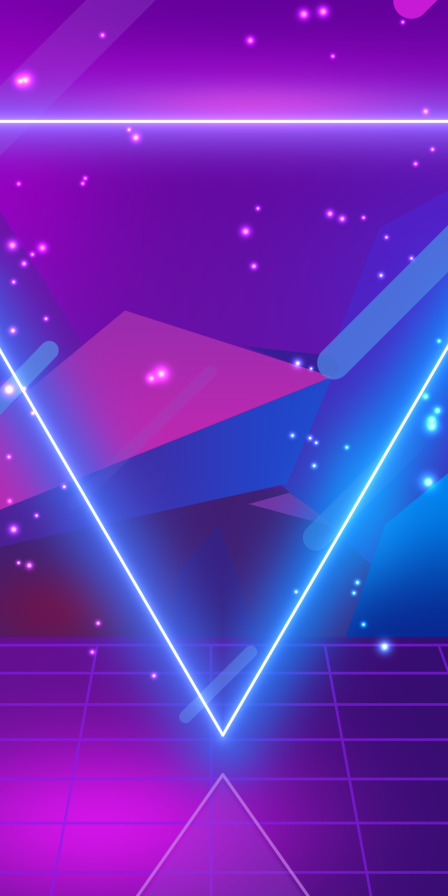
Write a WebGL 2 fragment shader that draws this background.

```glsl
#version 300 es
precision highp float;
uniform vec2 u_resolution;
out vec4 outColor;

float hash(float n) { return fract(sin(n * 12.9898) * 43758.5453); }

float segmentDist(vec2 p, vec2 a, vec2 b) {
  vec2 d = b - a;
  return length(p - a - d * clamp(dot(p - a, d) / dot(d, d), 0.0, 1.0));
}

// Signed distance to the left of the directed line a-b
float side(vec2 p, vec2 a, vec2 b) {
  vec2 d = normalize(b - a);
  return d.x * (p.y - a.y) - d.y * (p.x - a.x);
}

// Coverage of a convex quad, corners counter-clockwise
float quad(vec2 p, vec2 a, vec2 b, vec2 c, vec2 d) {
  float inside = min(min(side(p, a, b), side(p, b, c)), min(side(p, c, d), side(p, d, a)));
  float aa = 0.8 / u_resolution.x;
  return smoothstep(-aa, aa, inside);
}

float stroke(float dist, float halfWidth) {
  float aa = 0.8 / u_resolution.x;
  return 1.0 - smoothstep(halfWidth - aa, halfWidth + aa, dist);
}

// Rounded diagonal bar
float bar(vec2 p, vec2 a, vec2 b, float radius) {
  return stroke(segmentDist(p, a, b), radius);
}

float blob(vec2 p, vec2 center, vec2 size) {
  vec2 d = (p - center) / size;
  return exp(-dot(d, d));
}

vec3 sky(vec2 p) {
  vec3 c = mix(vec3(0.40, 0.06, 0.64), vec3(0.38, 0.0, 0.60), smoothstep(1.2, 2.0, p.y));
  c = mix(c, vec3(0.62, 0.0, 0.77), 0.85 * blob(p, vec2(-0.03, 1.62), vec2(0.28, 0.45)));
  c = mix(c, vec3(0.30, 0.14, 0.78), 0.8 * blob(p, vec2(1.05, 1.35), vec2(0.38, 0.32)));
  return mix(c, vec3(0.65, 0.03, 0.82), 0.75 * blob(p, vec2(0.5, 1.81), vec2(0.8, 0.11)));
}

vec3 facets(vec2 p, vec3 c) {
  c = mix(c, vec3(0.36, 0.09, 0.60), 0.6 * quad(p, vec2(-0.02, 1.56), vec2(-0.02, 1.0), vec2(0.3, 1.0), vec2(0.17, 1.258)));
  // Dark lower ground with a warm left end
  vec3 dark = mix(vec3(0.25, 0.12, 0.45), vec3(0.42, 0.08, 0.30), blob(p, vec2(0.14, 0.64), vec2(0.2, 0.1)));
  c = mix(c, dark, 1.0 - smoothstep(0.9, 0.93, p.y));
  c = mix(c, vec3(0.19, 0.13, 0.54), 0.6 * quad(p, vec2(0.38, 0.57), vec2(0.58, 0.57), vec2(0.49, 0.83), vec2(0.4, 0.73)));
  // Right facets
  vec3 violet = mix(vec3(0.20, 0.22, 0.72), vec3(0.32, 0.12, 0.78), smoothstep(0.8, 1.5, p.y));
  c = mix(c, violet, 0.9 * quad(p, vec2(0.846, 1.49), vec2(0.625, 0.92), vec2(1.1, 0.5), vec2(1.1, 1.63)));
  vec3 azure = mix(vec3(0.03, 0.16, 0.57), vec3(0.0, 0.50, 0.92), smoothstep(0.58, 0.92, p.y));
  c = mix(c, azure, quad(p, vec2(1.02, 0.96), vec2(0.86, 0.83), vec2(0.768, 0.57), vec2(1.02, 0.57)));
  c = mix(c, vec3(0.22, 0.11, 0.58), quad(p, vec2(0.547, 1.227), vec2(0.74, 1.155), vec2(0.76, 1.18), vec2(0.74, 1.206)));
  // Blue band below the pink wedge
  vec3 band = mix(vec3(0.30, 0.12, 0.58), vec3(0.13, 0.27, 0.79), smoothstep(0.1, 0.68, p.x));
  c = mix(c, band, quad(p, vec2(-0.02, 0.775), vec2(0.64, 0.92), vec2(0.742, 1.159), vec2(-0.02, 0.854)));
  vec3 pink = mix(vec3(0.73, 0.16, 0.69), vec3(0.61, 0.17, 0.68), smoothstep(1.0, 1.32, p.y));
  c = mix(c, pink, quad(p, vec2(-0.02, 1.06), vec2(-0.02, 0.854), vec2(0.742, 1.159), vec2(0.279, 1.307)));
  return mix(c, vec3(0.50, 0.21, 0.66), 0.85 * quad(p, vec2(0.555, 0.875), vec2(0.75, 0.823), vec2(0.7, 0.862), vec2(0.646, 0.9)));
}

vec3 floorColor(vec2 p) {
  vec3 c = mix(vec3(0.38, 0.06, 0.56), vec3(0.21, 0.05, 0.44), smoothstep(0.2, 1.0, p.x));
  c = mix(c, vec3(0.84, 0.08, 0.92), 0.95 * blob(p, vec2(0.22, 0.16), vec2(0.42, 0.19)));
  // Rows widen geometrically toward the viewer, columns fan out
  float depth = 0.56 - p.y;
  float row = log(max(1.0 + depth / 0.521, 0.1)) / log(1.12);
  float rowDist = abs(fract(row + 0.5) - 0.5) * (0.521 + depth) * log(1.12);
  float spacing = 0.254 + 0.184 * depth;
  float colDist = abs(fract((p.x - 0.471) / spacing + 0.5) - 0.5) * spacing;
  float grid = max(stroke(rowDist, 0.003), stroke(colDist, 0.003) * step(0.0, depth));
  return mix(c, vec3(0.52, 0.12, 0.92), 0.65 * grid);
}

void main() {
  vec2 p = gl_FragCoord.xy / u_resolution.x;
  vec3 c = mix(floorColor(p), facets(p, sky(p)), smoothstep(0.575, 0.581, p.y));

  // Diagonal bars
  c = mix(c, vec3(0.62, 0.40, 0.86), 0.25 * bar(p, vec2(-0.1, 1.63), vec2(0.5, 2.23), 0.055));
  c = mix(c, vec3(0.78, 0.10, 0.84), bar(p, vec2(0.918, 1.998), vec2(1.1, 2.18), 0.04));
  c = mix(c, vec3(0.55, 0.35, 0.8), 0.2 * bar(p, vec2(0.165, 0.875), vec2(0.47, 1.17), 0.014));

  // Wide light around the chevron
  vec2 mirrored = vec2(abs(p.x - 0.4974), p.y);
  float chevron = segmentDist(mirrored, vec2(0.0, 0.359), vec2(0.56, 1.326));
  vec3 glowColor = mix(vec3(0.25, 0.40, 0.92), vec3(0.08, 0.52, 0.98), smoothstep(0.4, 0.75, p.x));
  c = mix(c, glowColor, 0.82 * exp(-pow(chevron / 0.105, 2.0)));
  c = mix(c, vec3(0.08, 0.65, 1.0), 0.55 * blob(p, vec2(0.82, 0.88), vec2(0.1, 0.16)));

  c = mix(c, vec3(0.30, 0.50, 0.88), 0.8 * bar(p, vec2(0.745, 1.19), vec2(1.1, 1.545), 0.037));
  c = mix(c, vec3(0.36, 0.56, 0.90), 0.7 * bar(p, vec2(0.11, 1.218), vec2(-0.1, 1.0), 0.021));
  c = mix(c, vec3(0.22, 0.58, 0.92), 0.5 * bar(p, vec2(0.705, 0.8), vec2(1.0, 1.095), 0.029) * smoothstep(1.0, 0.75, p.x));
  c = mix(c, vec3(0.40, 0.58, 0.95), 0.45 * bar(p, vec2(0.414, 0.4), vec2(0.56, 0.545), 0.014));

  // Horizontal light beam
  float beam = abs(p.y - 1.729);
  c = mix(c, vec3(0.52, 0.36, 0.96), 0.8 * exp(-pow(beam / 0.075, 2.0)));
  c = mix(c, vec3(0.86, 0.27, 0.88), 0.75 * blob(p, vec2(0.56, 1.765), vec2(0.32, 0.045)));

  // Bright lines and the faint reflection
  float reflection = segmentDist(mirrored, vec2(0.0, 0.271), vec2(0.38, -0.27));
  float insideReflection = smoothstep(0.0, 0.03, 0.271 - p.y - 1.424 * mirrored.x);
  c = mix(c, vec3(0.62, 0.30, 0.85), 0.3 * insideReflection);
  c = mix(c, vec3(0.80, 0.55, 0.94), 0.65 * stroke(reflection, 0.0035));
  c += vec3(0.25, 0.35, 0.4) * exp(-min(beam, chevron) / 0.012);
  c = mix(c, vec3(1.0), stroke(min(beam, chevron), 0.0032));

  // Sparkles gather near both sides
  for (float i = 1.0; i < 66.0; i++) {
    float offset = 0.45 * pow(hash(i), 1.5);
    float x = hash(i + 71.0) < 0.4 ? 0.02 + offset : 0.98 - offset;
    float d = length(p - vec2(x, 0.48 + 1.5 * hash(i + 137.0)));
    float size = 0.003 + 0.007 * pow(hash(i + 211.0), 3.0);
    float cool = smoothstep(0.5, 0.8, x) * smoothstep(1.6, 1.2, p.y);
    vec3 tint = mix(vec3(0.85, 0.22, 0.95), vec3(0.2, 0.75, 1.0), cool);
    c += tint * 0.7 * exp(-pow(d / (size * 1.8), 2.0)) + 0.6 * exp(-pow(d / (size * 0.8), 2.0));
  }
  outColor = vec4(clamp(c, 0.0, 1.0), 1.0);
}
```
